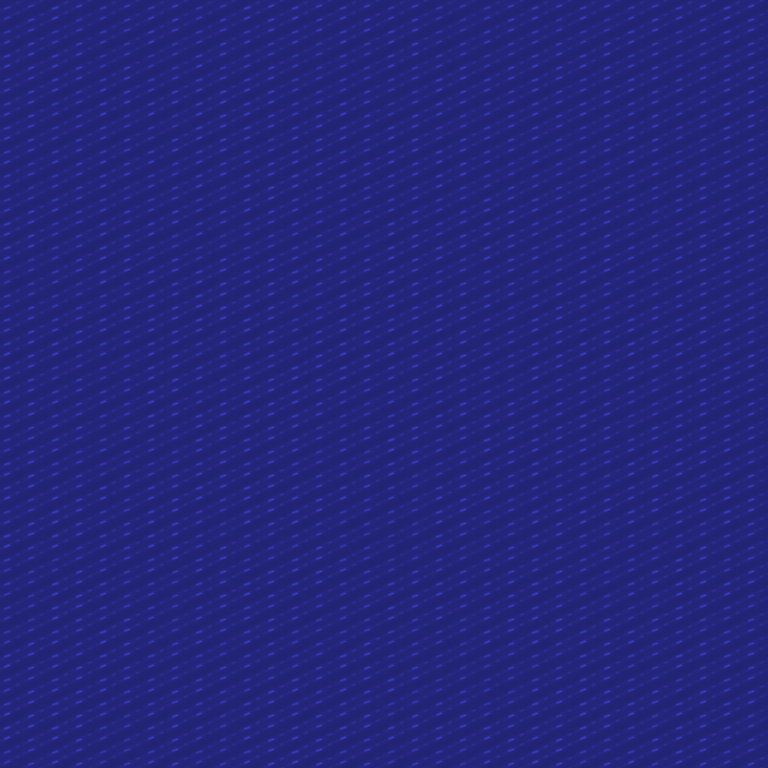
Write a Shadertoy shader that draws this texture.

```glsl
const vec2 CELLS = vec2(16.0, 32.0);    // woven cells across and down
const vec2 CELL_SHAPE = vec2(2.0, 1.0); // cell size in cell heights
const vec3 NAVY = vec3(0.135, 0.142, 0.465);
const vec3 THREAD = vec3(0.215, 0.225, 0.73);
const float TAU = 6.2831853;

float hash(vec2 p) {
    vec3 q = fract(p.xyx * vec3(0.1031, 0.1030, 0.0973));
    q += dot(q, q.yzx + 33.33);
    return fract((q.x + q.y) * q.z);
}

// Gradient noise that wraps after a whole number of lattice steps
float cornerSlope(vec2 corner, vec2 offset, vec2 period) {
    float angle = TAU * hash(mod(corner, period));
    return dot(vec2(cos(angle), sin(angle)), offset);
}

float gradientNoise(vec2 p, vec2 period) {
    vec2 i = floor(p), f = fract(p);
    vec2 u = f * f * f * (f * (f * 6.0 - 15.0) + 10.0);
    vec2 e = vec2(1.0, 0.0);
    float low = mix(cornerSlope(i, f, period),
                    cornerSlope(i + e, f - e, period), u.x);
    float high = mix(cornerSlope(i + e.yx, f - e.yx, period),
                     cornerSlope(i + 1.0, f - 1.0, period), u.x);
    return mix(low, high, u.y);
}

float segmentDistance(vec2 p, vec2 halfSpan) {
    float t = clamp(dot(p, halfSpan) / dot(halfSpan, halfSpan), -1.0, 1.0);
    return length(p - halfSpan * t);
}

// One slanted stitch per cell, with a small change of strength between cells
float stitch(vec2 p, vec2 centre, vec2 halfSpan, float radius, float blur) {
    vec2 q = p - centre + 0.5;
    vec2 local = (fract(q) - 0.5) * CELL_SHAPE;
    float strength = 0.85 + 0.3 * hash(mod(floor(q), CELLS));
    float d = segmentDistance(local, halfSpan) - radius;
    return strength * (1.0 - smoothstep(-blur, blur, d));
}

// Faint diagonal ridge that swells and fades along its length
float ridge(vec2 p, float offset, float width) {
    float d = fract(p.y - p.x - offset + 0.5) - 0.5;
    float swell = 0.65 + 0.35 * cos(TAU * (2.0 * p.x - 0.25));
    return swell * exp(-d * d / (width * width));
}

void mainImage(out vec4 fragColor, in vec2 fragCoord) {
    vec2 uv = fragCoord / iResolution.xy;
    vec2 p = uv * CELLS;
    float blur = max(0.045, 0.75 * CELLS.y / iResolution.y);

    // Two diagonal threads per cell, each carrying strong and weak stitches
    float light = 0.0;
    for (int row = 0; row < 2; row++) {
        float offset = 0.42 * float(row) + 0.1;
        light = max(light, 0.24 * ridge(p, offset, 0.075));
        for (int k = 0; k < 4; k++) {
            float strong = 1.0 - mod(float(k), 2.0);
            float x = 0.25 * float(k) + 0.12 + 0.03 * strong;
            vec2 halfSpan = mix(vec2(0.05, 0.02), vec2(0.085, 0.03), strong);
            float mark = stitch(p, vec2(x, x + offset), halfSpan, 0.045, blur);
            light = max(light, mark * mix(0.42, 0.95, strong));
        }
    }

    // Soft shading of the cloth and slight wear of the threads
    float grain = gradientNoise(uv * 128.0, vec2(128.0));
    float wear = gradientNoise(uv * 12.0, vec2(12.0));
    light *= 1.0 + 0.15 * wear + 0.2 * grain;
    vec3 cloth = NAVY * (1.0 + 0.025 * cos(TAU * (p.y - p.x - 0.3)) + 0.02 * grain);
    fragColor = vec4(mix(cloth, THREAD, clamp(light, 0.0, 1.0)), 1.0);
}
```
